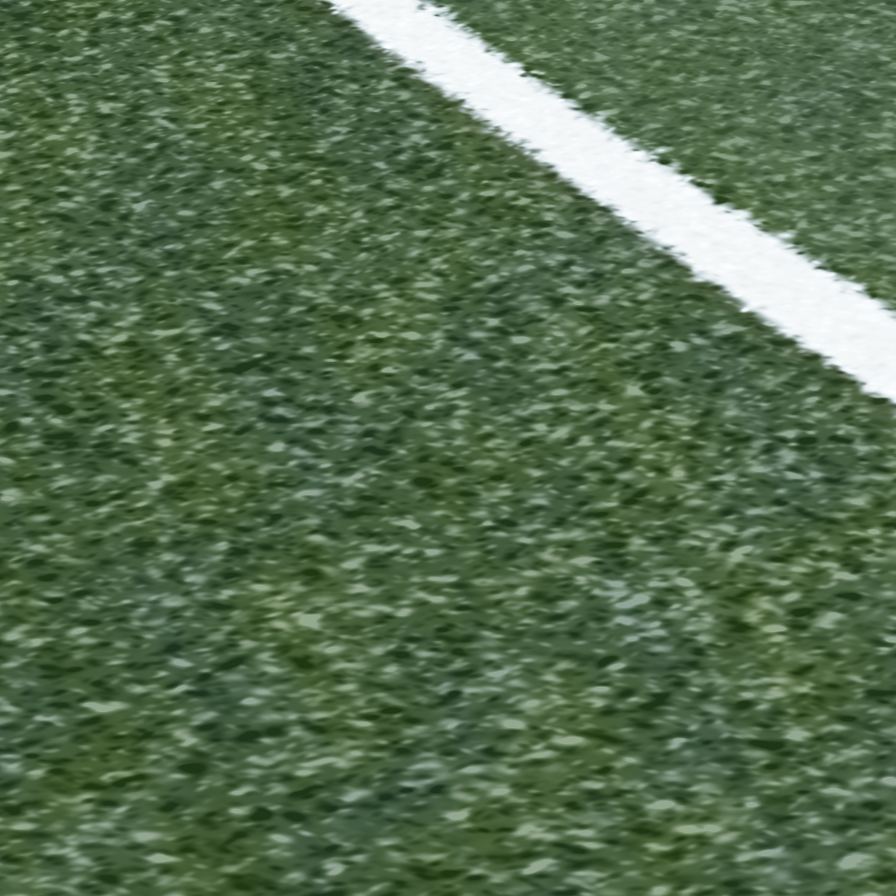
A WebGL 2 fragment shader for this texture:

```glsl
#version 300 es
precision highp float;
// Artificial turf seen at a low angle, crossed by a curved white boundary line.

uniform vec2 u_resolution;
out vec4 fragColor;

// Turf colours
const vec3 SHADOW = vec3(0.12, 0.21, 0.09);
const vec3 TURF = vec3(0.275, 0.375, 0.240);
const vec3 TIP = vec3(0.58, 0.66, 0.57);
const vec3 OLIVE_TINT = vec3(0.012, 0.008, -0.028);
const vec3 HAZE = vec3(0.42, 0.52, 0.41);

// Line colours
const vec3 PAINT = vec3(0.955, 0.970, 0.975);
const vec3 PAINT_RIM = vec3(0.74, 0.81, 0.83);
const vec3 SOIL = vec3(0.34, 0.36, 0.29);

// Perspective and blades
const float HORIZON = 2.0;
const vec2 BLADE_DENSITY = vec2(66.0, 125.0);
const float BLADE_THINNESS = 1.75;
const float BLADE_TILT = 0.75;
const float CONTRAST = 1.25;

// Line edges: start x at the top, slope, bend
const vec3 LOWER_EDGE = vec3(0.358, 0.766, 0.087);
const vec3 UPPER_EDGE = vec3(0.475, 0.705, 0.090);
const float EDGE_SOFTNESS = 0.007;
const float EDGE_RAGGED = 0.008;

// Isolated tufts: position, radius, brightness
const vec4 TUFTS[3] = vec4[3](
    vec4(0.219, 0.140, 0.017, -0.9),
    vec4(0.892, 0.392, 0.015, -0.8),
    vec4(0.814, 0.092, 0.018, 0.8));

vec3 hash3(vec2 cell) {
    vec3 p = fract(cell.xyx * vec3(0.1031, 0.1030, 0.0973));
    p += dot(p, p.yxz + 33.33);
    return fract((p.xxy + p.yzz) * p.zyx);
}

float hash1(vec2 cell) {
    return hash3(cell + 71.0).y;
}

// Cellular noise: one soft, tilted, light or dark blade per cell
float blades(vec2 p) {
    vec2 cell = floor(p);
    float sum = 0.0;
    for (int j = -1; j <= 1; j++) {
        for (int i = -1; i <= 1; i++) {
            vec2 id = cell + vec2(i, j);
            vec3 rnd = hash3(id);
            vec2 d = p - id - rnd.xy;
            float angle = (rnd.z - 0.4) * 2.0 * BLADE_TILT;
            float c = cos(angle), s = sin(angle);
            d = vec2(c * d.x + s * d.y, (c * d.y - s * d.x) * BLADE_THINNESS);
            float body = max(1.0 - dot(d, d), 0.0);
            sum += (hash1(id) * 2.0 - 1.0) * body * body * body;
        }
    }
    return sum;
}

// Broad uneven patches from layered sines
float patches(vec2 p) {
    float a = sin(p.x * 11.0 + 2.0 * sin(p.y * 9.0 + 1.0));
    float b = sin(p.y * 17.0 - p.x * 6.0 + 1.5 * sin(p.x * 15.0));
    float c = sin(p.x * 31.0 + p.y * 23.0 + 2.0 * sin(p.y * 27.0));
    return (a + b + 0.7 * c) / 2.7;
}

float edgeHeight(vec3 edge, float x) {
    float dx = x - edge.x;
    return 1.0 - edge.y * dx + edge.z * dx * dx;
}

void main() {
    vec2 uv = gl_FragCoord.xy / u_resolution;

    // Ground coordinates: blades shrink towards the top
    float depth = HORIZON - uv.y;
    vec2 ground = vec2((uv.x - 0.6) / depth, -log(depth)) * BLADE_DENSITY + 200.0;
    float coarse = blades(ground);
    float fine = blades(ground * 1.83 + 57.0);
    float broad = patches(uv);

    // Signed distances to the line edges, frayed by the blades
    float fray = EDGE_RAGGED * (coarse + 0.6 * fine);
    float aboveLower = (uv.y - edgeHeight(LOWER_EDGE, uv.x)) * 0.81 + fray;
    float belowUpper = (edgeHeight(UPPER_EDGE, uv.x) - uv.y) * 0.82 + fray;

    // Turf tone
    float tone = CONTRAST * (coarse + 0.6 * fine) + 0.09 * broad;
    tone += 0.10 * (uv.x - 0.5);
    for (int i = 0; i < 3; i++) {
        vec2 d = (uv - TUFTS[i].xy) / TUFTS[i].z;
        tone += TUFTS[i].w * exp(-dot(d, d) * 1.5);
    }
    tone = clamp(tone, -1.0, 1.0);
    vec3 color = mix(TURF, tone < 0.0 ? SHADOW : TIP, abs(tone));
    color += OLIVE_TINT * patches(uv.yx * 1.4 + 3.0);

    // Distant haze, strongest beyond the line
    float beyond = smoothstep(0.0, 0.03, -belowUpper);
    color = mix(color, HAZE, 0.10 * smoothstep(0.4, 1.0, uv.y) + 0.24 * beyond);

    // Worn soil below the line, then the paint itself
    float wear = exp(-abs(aboveLower) / 0.012) * step(0.0, belowUpper);
    color = mix(color, SOIL, 0.45 * wear);
    float inside = min(aboveLower, belowUpper);
    float cover = smoothstep(-EDGE_SOFTNESS, EDGE_SOFTNESS, inside);
    vec3 paint = mix(PAINT_RIM, PAINT, smoothstep(-0.002, 0.013, inside));
    color = mix(color, paint + 0.02 * (coarse + fine), cover);

    fragColor = vec4(clamp(color, 0.0, 1.0), 1.0);
}
```
